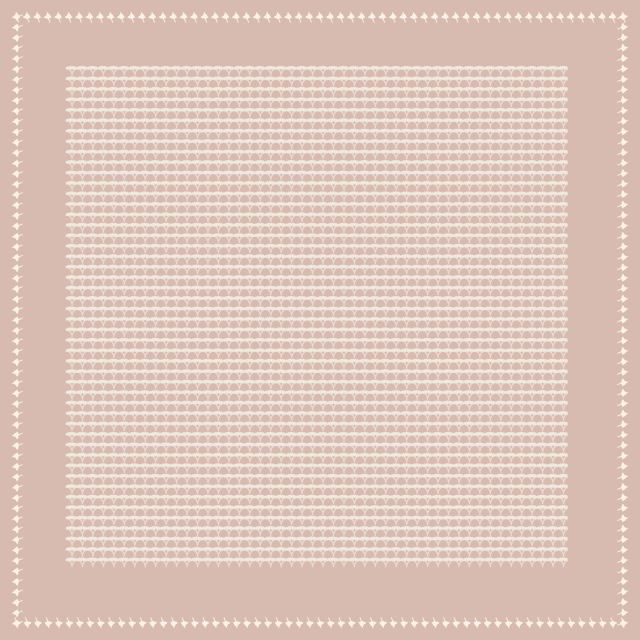
Give the GLSL for this pattern, as a WebGL 2 fragment shader.

```glsl
#version 300 es
precision highp float;
// A woven square of fan-shaped sprigs: 48 x 48 cells, each with a pale crown
// whose curved stems meet in small arches, framed by a ring of tiny buds.
// Cells come from fract, frame sides from quarter turns, edges from distances.

uniform vec2 u_resolution;
out vec4 fragColor;

const float PITCH = 0.01634;
const float FIELD_CELLS = 48.0;
const float FRAME_HALF = 29.0;
const vec2 FIELD_CENTRE = vec2(-0.31, -0.36);
const vec3 ROSE = vec3(0.845, 0.733, 0.690);
const vec3 CREAM = vec3(0.945, 0.908, 0.875);
const vec3 IVORY = vec3(0.980, 0.950, 0.895);
const int SAMPLES = 3;

float cover(float dist, float soft) {
    return 1.0 - smoothstep(-soft, soft, dist);
}

float segmentDist(vec2 p, vec2 a, vec2 b) {
    vec2 ab = b - a;
    float t = clamp(dot(p - a, ab) / dot(ab, ab), 0.0, 1.0);
    return length(p - a - ab * t);
}

float ellipseDist(vec2 p, vec2 radii) {
    return (length(p / radii) - 1.0) * min(radii.x, radii.y);
}

// Pale crown with a ragged, gently domed rim; y runs downward in the cell.
float crown(vec2 cell, float soft) {
    float side = cell.x - 0.55;
    float rim = 0.07 + 0.42 * side * side + 0.025 * cos(cell.x * 31.4);
    float hem = 0.40 + 0.035 * cos(cell.x * 25.1 + 0.8);
    return cover(max(rim - cell.y, cell.y - hem), soft);
}

// Thin stems following an elliptical arch, then dropping to a shared foot.
float stems(vec2 cell, float foot, float soft) {
    float across = fract(cell.x - foot) - 0.5;
    vec2 arch = vec2(across / 0.5, min(cell.y - 0.97, 0.0) / 0.63);
    float line = abs(length(arch) - 1.0) * 0.5;
    return cover(line - 0.055, soft) * step(0.25, cell.y);
}

float fanField(vec2 g, float cells, float soft) {
    vec2 q = g + 0.5 * cells;
    vec2 edge = abs(g) - 0.5 * cells;
    vec2 cell = fract(q);
    float motif = max(crown(cell, soft), 0.72 * stems(cell, 0.60, soft));
    return motif * cover(max(edge.x, edge.y), soft);
}

// Bud with side leaves, an outer tip and a slanting inward tail.
float bud(vec2 p, float soft) {
    float d = ellipseDist(p - vec2(0.0, -0.03), vec2(0.23, 0.24));
    d = min(d, ellipseDist(p - vec2(-0.04, 0.04), vec2(0.36, 0.13)));
    d = min(d, segmentDist(p, vec2(0.0), vec2(-0.05, -0.36)) - 0.07);
    d = min(d, segmentDist(p, vec2(0.0, 0.10), vec2(0.17, 0.52)) - 0.045);
    return cover(d, soft);
}

float budFrame(vec2 g, float halfSize, float soft) {
    float ink = 0.0;
    for (int side = 0; side < 4; side++) {
        float along = clamp(round(g.x), -halfSize, halfSize);
        ink = max(ink, bud(vec2(g.x - along, g.y + halfSize), soft));
        g = vec2(-g.y, g.x);
    }
    return ink;
}

void main() {
    float size = min(u_resolution.x, u_resolution.y);
    float soft = 0.5 / (size * PITCH * float(SAMPLES));
    vec3 colour = vec3(0.0);

    // Average a small grid of samples to keep the fine stems smooth.
    for (int j = 0; j < SAMPLES; j++) {
        for (int i = 0; i < SAMPLES; i++) {
            vec2 jitter = (vec2(i, j) + 0.5) / float(SAMPLES) - 0.5;
            vec2 p = (gl_FragCoord.xy + jitter - 0.5 * u_resolution) / size;
            vec2 g = vec2(p.x, -p.y) / PITCH;
            vec3 tone = mix(ROSE, CREAM, fanField(g - FIELD_CENTRE, FIELD_CELLS, soft));
            colour += mix(tone, IVORY, budFrame(g, FRAME_HALF, soft));
        }
    }
    fragColor = vec4(colour / float(SAMPLES * SAMPLES), 1.0);
}
```
